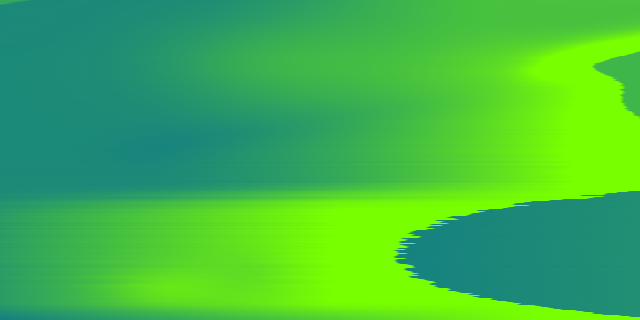
Give the GLSL for this background, as a Shadertoy shader.

```glsl
// Teal-to-lime gradient sheared into fine horizontal streaks, with two bays
// cut sharply into the right side. A scalar tone field is shaped from ramps
// and soft blobs, sampled at row-jittered positions, then mapped to colour.

#define TEAL vec3(0.08, 0.50, 0.51)
#define LIME vec3(0.47, 1.00, 0.00)
#define STREAK_ROWS 256.0
#define STREAK_SHIFT 0.045
#define STREAK_LIFT 0.011
#define EDGE_SOFTNESS 0.004
#define GRAIN 0.012

float hash(float n) {
    return fract(sin(n * 127.1) * 43758.5453);
}

float noise(float x) {
    float i = floor(x);
    return mix(hash(i), hash(i + 1.0), smoothstep(0.0, 1.0, x - i));
}

float blob(vec2 p, vec2 center, vec2 radius) {
    vec2 d = (p - center) / radius;
    return exp(-dot(d, d));
}

// Upper field: ramp to the right, a pale plume and a bright tongue
float upperTone(vec2 p) {
    float ramp = 0.08 + 0.95 * pow(max((p.x - 0.2) / 0.7, 0.0), 1.8);
    float top = 0.07 + 0.45 * smoothstep(0.3, 0.8, p.x);
    float tone = mix(min(ramp, 1.1), top, smoothstep(0.76, 0.93, p.y));
    tone += 0.22 * blob(p, vec2(0.42, 0.82), vec2(0.18, 0.14));
    float tongue = (p.y - 0.81 - 0.4 * (p.x - 0.9)) / 0.05;
    tone += 0.6 * smoothstep(0.77, 0.97, p.x) * exp(-tongue * tongue);
    // Dark diagonal valley and the light top left corner
    float valley = (p.y - 0.47 - 0.3 * p.x) / 0.06;
    tone -= 0.06 * exp(-valley * valley) * smoothstep(0.1, 0.3, p.x);
    float corner = smoothstep(-0.004, 0.004, p.y - 0.985 - 0.3 * p.x);
    return tone + 0.25 * corner;
}

// Lower field: a brighter ramp that darkens along the bottom
float lowerTone(vec2 p) {
    float tone = min(0.22 + 1.5 * p.x, 1.0);
    tone += 0.2 * blob(p, vec2(0.25, 0.10), vec2(0.09, 0.06));
    tone -= 0.08 * blob(p, vec2(0.40, 0.15), vec2(0.06, 0.07));
    return mix(1.2 * p.x, tone, smoothstep(-0.005, 0.06, p.y));
}

// Left boundaries of the bays, as x for a given height
float lowerBayEdge(float y) {
    float d = (y - 0.205) * (y - 0.205);
    return 0.63 + 4.5 * d + 130.0 * d * d;
}

float upperBayEdge(float y) {
    return 0.925 + 1.9 * max(y - 0.8, 0.0)
        + 0.047 * smoothstep(0.8, 0.73, y)
        + 0.05 * smoothstep(0.68, 0.59, y);
}

float bayMask(float x, float edge) {
    return smoothstep(-EDGE_SOFTNESS, EDGE_SOFTNESS, x - edge);
}

void mainImage(out vec4 fragColor, in vec2 fragCoord) {
    vec2 uv = fragCoord / iResolution.xy;

    // Every row slides by its own random amount, less towards the top
    float row = floor(uv.y * STREAK_ROWS);
    float slide = 0.6 * hash(row) + 0.4 * noise(row * 0.37 + 50.0) - 0.5;
    float lift = hash(row + 300.0) - 0.5;
    float rough = mix(0.2, 1.0, smoothstep(0.72, 0.35, uv.y));
    rough *= mix(0.4, 1.0, smoothstep(0.05, 0.2, uv.y));
    vec2 p = uv + vec2(STREAK_SHIFT * slide, STREAK_LIFT * lift) * rough;

    // Join the fields along a slightly tilted seam
    float seam = smoothstep(0.44, 0.33, p.y - 0.05 * (p.x - 0.4));
    float tone = clamp(mix(upperTone(p), lowerTone(p), seam), 0.0, 1.0);

    // Cut the bays
    float upperBay = bayMask(p.x, upperBayEdge(p.y)) * step(0.55, p.y);
    float lowerBay = bayMask(p.x, lowerBayEdge(p.y)) * step(p.y, 0.5);
    tone = mix(tone, 0.43, upperBay);
    tone = mix(tone, 0.02 + 0.3 * max(p.x - 0.65, 0.0), lowerBay);

    tone += GRAIN * (hash(row + 700.0) - 0.5) * rough;
    fragColor = vec4(mix(TEAL, LIME, clamp(tone, 0.0, 1.0)), 1.0);
}
```
